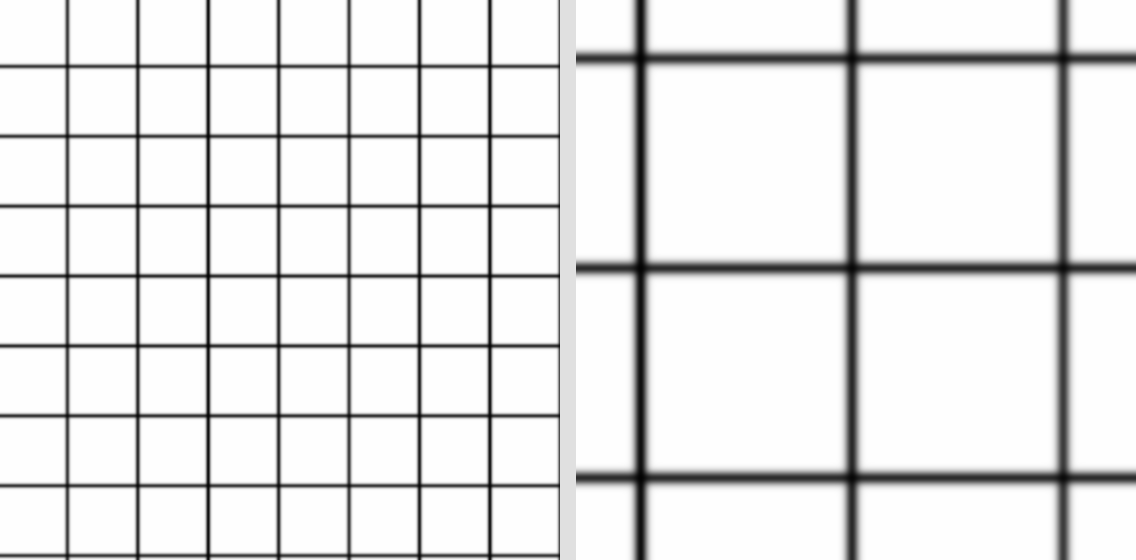
Left, the full canvas; right, a detail of the centre.
This pattern is drawn by a Shadertoy shader. Its source:

```glsl
// Square-ruled paper: eight soft dark lines each way on a white sheet.
// Each line is a Gaussian ink profile around the nearest ruling position;
// a slow sine over the line index varies its density, and crossings multiply.

const float TAU = 6.2831853;
const float LINE_COUNT = 8.0;
const float LINE_SIGMA = 0.0028;
const vec3 PAPER = vec3(0.998);

// Ink density of one line: mean plus a sine in the line index.
float lineDensity(float index, float mean, float swing, float peak, float period) {
    return mean + swing * cos(TAU * (index - peak) / period);
}

// Index of the ruling nearest to x, kept within the ruled set.
float nearestLine(float x, float first, float spacing) {
    return clamp(round((x - first) / spacing), 0.0, LINE_COUNT - 1.0);
}

// Soft line cross-section, never narrower than the pixel grid can show.
float softLine(float dist, float sigma, float pixel) {
    float width = max(sigma, 0.6 * pixel);
    float t = dist / width;
    return (sigma / width) * exp(-0.5 * t * t);
}

void mainImage(out vec4 fragColor, in vec2 fragCoord) {
    vec2 uv = fragCoord / iResolution.xy;
    vec2 pixel = 1.0 / iResolution.xy;

    // Ruling layout: x counts from the left, y from the bottom
    vec2 first = vec2(0.1204, 0.0078);
    vec2 spacing = vec2(0.12574, 0.1248);
    float column = nearestLine(uv.x, first.x, spacing.x);
    float row = nearestLine(uv.y, first.y, spacing.y);
    vec2 offset = uv - first - spacing * vec2(column, row);

    // Upright lines vary more in density than level ones
    float uprightInk = lineDensity(column, 0.85, 0.09, 2.0, 3.7)
                     * softLine(offset.x, LINE_SIGMA, pixel.x);
    float levelInk = lineDensity(row, 0.80, 0.03, 3.5, 7.0)
                   * softLine(offset.y, LINE_SIGMA, pixel.y);

    // Overlapping ink darkens the crossings
    vec3 color = PAPER * (1.0 - uprightInk) * (1.0 - levelInk);
    fragColor = vec4(color, 1.0);
}
```
